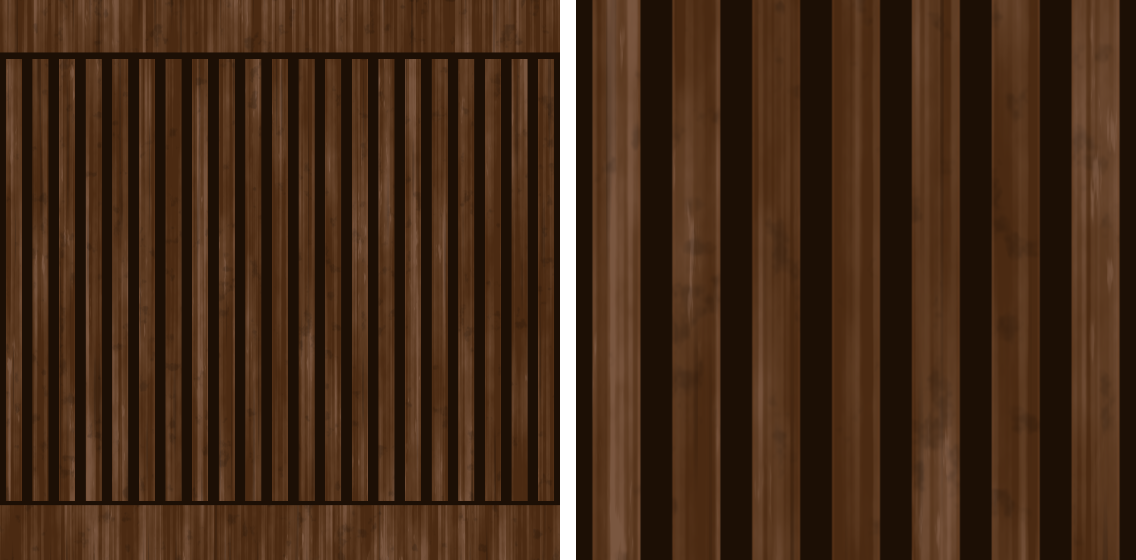
Left, the full canvas; right, a detail of the centre.
A three.js fragment shader for this texture:

```glsl
// Upright wooden slats over a dark backing, between a top and a bottom rail.
// Slats repeat with floor and fract; the grain is value noise stretched along
// the height, with its own seed for every slat and rail.
varying vec2 vUv;

const float SLAT_COUNT = 21.0;
const float SLAT_PITCH = 0.04753;
const float SLAT_WIDTH = 0.0286;
const float SLAT_START = 0.0104;
const float SLAT_BOTTOM = 0.1055;
const float SLAT_TOP = 0.8945;
const float LOWER_RAIL = 0.0977;
const float UPPER_RAIL = 0.9063;
const float EDGE = 0.0007;

const vec3 BACKING = vec3(0.11, 0.06, 0.02);
const vec3 WOOD_DARK = vec3(0.295, 0.165, 0.07);
const vec3 WOOD_MID = vec3(0.365, 0.23, 0.13);
const vec3 WOOD_PALE = vec3(0.48, 0.34, 0.25);
const vec3 RIM_TINT = vec3(0.42, 0.24, 0.12);

const float STREAK_GAIN = 0.75;
const float FIBRE_GAIN = 0.45;
const float PATCH_GAIN = 0.60;
const float MOTTLE_GAIN = 0.35;

float hash(vec2 p) {
  return fract(sin(dot(p, vec2(127.1, 311.7))) * 43758.5453);
}

// Value noise; crisp above 0 steepens the steps across the grain
float noise(vec2 p, float crisp) {
  vec2 cell = floor(p);
  vec2 f = fract(p);
  f.x = smoothstep(crisp, 1.0 - crisp, f.x);
  f.y = f.y * f.y * (3.0 - 2.0 * f.y);
  float low = mix(hash(cell), hash(cell + vec2(1.0, 0.0)), f.x);
  float high = mix(hash(cell + vec2(0.0, 1.0)), hash(cell + vec2(1.0, 1.0)), f.x);
  return mix(low, high, f.y);
}

float fbm(vec2 p) {
  float sum = 0.0;
  float gain = 0.53;
  for (int i = 0; i < 4; i++) {
    sum += gain * noise(p, 0.0);
    p = p * 2.03 + vec2(17.3, 9.1);
    gain *= 0.5;
  }
  return sum;
}

vec3 wood(vec2 p, float seed) {
  vec2 shift = vec2(seed * 7.31, seed * 13.7);

  // Long streaks, fine fibres, broad patches and cloudy wear
  float streak = noise(p * vec2(165.0, 2.2) + shift, 0.3) - 0.5;
  float fibre = noise(p * vec2(370.0, 3.5) + shift.yx, 0.2) - 0.5;
  float patches = noise(p * vec2(38.0, 7.0) + shift, 0.0) - 0.5;
  float mottle = fbm(p * vec2(85.0, 32.0) + shift.yx) - 0.5;
  float tone = 0.36 + STREAK_GAIN * streak + FIBRE_GAIN * fibre
             + PATCH_GAIN * patches + MOTTLE_GAIN * mottle;

  // Short pale scuffs, strongest where the wood is already worn
  float scuff = smoothstep(0.62, 0.85, fbm(p * vec2(190.0, 24.0) + shift));
  tone += 0.4 * scuff * smoothstep(-0.1, 0.3, patches);
  tone = clamp(tone, 0.0, 1.0);

  vec3 color = mix(WOOD_DARK, WOOD_MID, smoothstep(0.0, 0.5, tone));
  color = mix(color, WOOD_PALE, smoothstep(0.4, 1.0, tone));

  // Thin dark pores and occasional stains
  float pore = smoothstep(0.78, 0.95, noise(p * vec2(240.0, 4.0) + shift + 51.0, 0.1));
  float stain = smoothstep(0.62, 0.8, fbm(p * vec2(55.0, 38.0) + shift + 83.0));
  return color * (1.0 - 0.17 * pore) * (1.0 - 0.16 * stain);
}

// Smooth coverage of the span from a to b
float span(float x, float a, float b) {
  return smoothstep(a - EDGE, a + EDGE, x) * (1.0 - smoothstep(b - EDGE, b + EDGE, x));
}

void main() {
  // Repeated slats
  float column = (vUv.x - SLAT_START + 0.5 * (SLAT_PITCH - SLAT_WIDTH)) / SLAT_PITCH;
  float index = clamp(floor(column), 0.0, SLAT_COUNT - 1.0);
  float across = vUv.x - SLAT_START - index * SLAT_PITCH;
  float slat = span(across, 0.0, SLAT_WIDTH) * span(vUv.y, SLAT_BOTTOM, SLAT_TOP);

  // Rails across the full width
  float upper = smoothstep(UPPER_RAIL - EDGE, UPPER_RAIL + EDGE, vUv.y);
  float lower = 1.0 - smoothstep(LOWER_RAIL - EDGE, LOWER_RAIL + EDGE, vUv.y);

  float seed = index + 1.0;
  if (vUv.y > SLAT_TOP) seed = 37.0;
  if (vUv.y < SLAT_BOTTOM) seed = 53.0;
  vec3 timber = wood(vUv, seed);

  // Faint warm rim along both sides of each slat
  float side = min(across, SLAT_WIDTH - across);
  float rim = (1.0 - smoothstep(0.0007, 0.002, side)) * slat;
  timber = mix(timber, RIM_TINT, 0.3 * rim);

  gl_FragColor = vec4(mix(BACKING, timber, max(slat, max(upper, lower))), 1.0);
}
```
